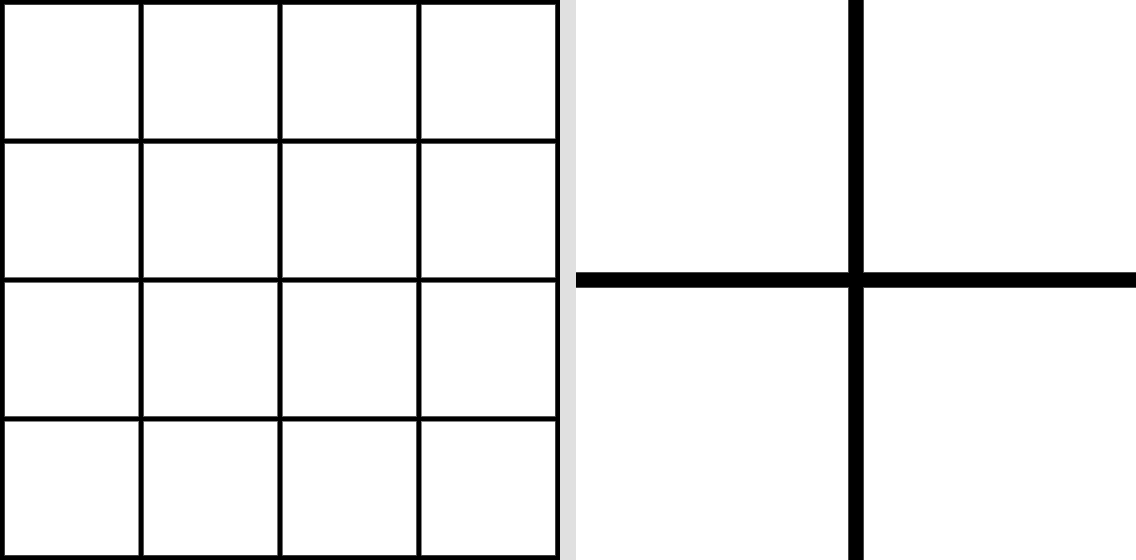
Left, the full canvas; right, a detail of the centre.
This pattern is drawn by a WebGL 1 fragment shader. Its source:

```glsl
precision highp float;
// Draws a plain white grid of four by four squares ruled with even black lines.

uniform vec2 u_resolution;

#define CELL_PITCH 0.24805
#define LINE_WIDTH 0.00918
#define PAPER_COLOR vec3(1.0)
#define LINE_COLOR vec3(0.0)

// Distance on each axis to the nearest grid line, with one line through the centre
vec2 gridLineDistance(vec2 p) {
    vec2 cell = p / CELL_PITCH;
    return abs(fract(cell + 0.5) - 0.5) * CELL_PITCH;
}

void main() {
    float pixel = 1.0 / min(u_resolution.x, u_resolution.y);
    vec2 p = (gl_FragCoord.xy - 0.5 * u_resolution) * pixel;

    // Share of the pixel covered by a line on each axis
    vec2 edge = 0.5 * LINE_WIDTH - gridLineDistance(p);
    vec2 coverage = clamp(edge / pixel + 0.5, 0.0, 1.0);
    float ink = max(coverage.x, coverage.y);

    gl_FragColor = vec4(mix(PAPER_COLOR, LINE_COLOR, ink), 1.0);
}
```
